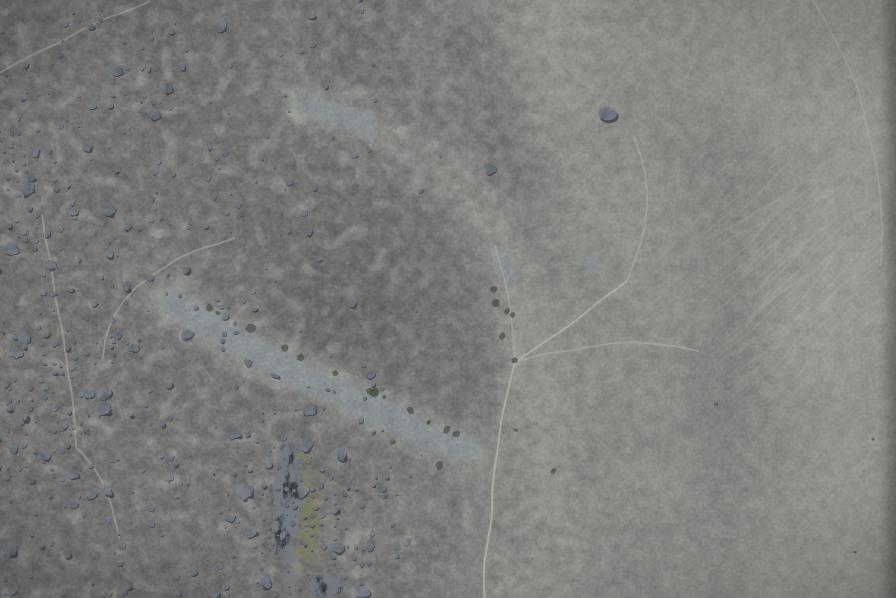
Give the GLSL for this texture, as a WebGL 2 fragment shader.

```glsl
#version 300 es
precision highp float;
uniform vec2 u_resolution;
out vec4 fragColor;

const vec3 DARK_SOIL = vec3(.415, .412, .412), PALE_SOIL = vec3(.62, .62, .60);
const vec3 GRAVEL = vec3(.53, .56, .575), TRAIL = vec3(.69, .675, .635);
const vec3 ROCK = vec3(.45, .475, .51), SHADOW = vec3(.215, .225, .245);
const vec3 SHRUB = vec3(.295, .325, .285), MOSS = vec3(.48, .48, .35);
const float TRAIL_WIDTH = .0017, GRAIN = .2;

vec2 hash2(vec2 p) {
  vec3 q = fract(p.xyx * vec3(.1031, .1030, .0973));
  q += dot(q, q.yzx + 33.33);
  return fract((q.xx + q.yz) * q.zy);
}

float corner(vec2 i, vec2 f, vec2 o) {
  float a = 6.2832 * hash2(i + o).x;
  return dot(vec2(cos(a), sin(a)), f - o);
}

float noise(vec2 p) {
  vec2 i = floor(p), f = p - i, u = f * f * (3. - 2. * f);
  return mix(mix(corner(i, f, vec2(0)), corner(i, f, vec2(1, 0)), u.x),
             mix(corner(i, f, vec2(0, 1)), corner(i, f, vec2(1)), u.x), u.y);
}

float fbm(vec2 p) {
  float sum = 0., amp = .5;
  for (int i = 0; i < 5; i++, amp *= .58) {
    sum += amp * noise(p);
    p = mat2(1.6, 1.2, -1.2, 1.6) * p + 7.3;
  }
  return sum;
}

float segment(vec2 p, vec2 a, vec2 b) {
  vec2 d = b - a;
  return length(p - a - d * clamp(dot(p - a, d) / dot(d, d), 0., 1.));
}

// Distance to a quadratic curve
float curve(vec2 p, vec4 ends, vec2 bend) {
  float d = 9.;
  vec2 s = ends.xy;
  for (float t = .125; t < 1.1; t += .125) {
    vec2 e = mix(mix(ends.xy, bend, t), mix(bend, ends.zw, t), t);
    d = min(d, segment(p, s, e));
    s = e;
  }
  return d;
}

float blob(vec2 p, vec2 c, vec2 r) { p = (p - c) / r; return exp(-dot(p, p)); }

float line(float d, float w) { return smoothstep(-.7, .7, (w - d) * u_resolution.y); }

float rockDensity(vec2 p) {
  return .11 * smoothstep(.8, .3, p.x) + .5 * blob(p, vec2(.02, .7), vec2(.06, .09))
    + .35 * blob(p, vec2(.08, .34), vec2(.12, .15)) + .6 * blob(p, vec2(.52, .14), vec2(.11, .13));
}

// Scattered stones: lit face in x, cast shadow in y
vec2 rocks(vec2 p, float scale) {
  vec2 q = p * scale, cover = vec2(0);
  float rough = .7 * noise(q * 3.1);
  for (int n = 0; n < 9; n++) {
    vec2 cell = floor(q) + vec2(n % 3, n / 3) - 1., h = hash2(cell + scale), k = hash2(cell + 41.);
    vec2 c = cell + .2 + .6 * h, d = (q - c) * (.8 + .5 * h.yx);
    float r = (.12 + .24 * k.y * k.y) * (1. - rough);
    vec2 face = vec2(line(length(d) / scale, r / scale), line(length(d - vec2(.06, -.09)) / scale, r / scale));
    cover = max(cover, face * step(k.x, rockDensity(c / scale)));
  }
  return cover;
}

void main() {
  vec2 p = gl_FragCoord.xy / u_resolution.y;
  vec2 warp = vec2(noise(p * 11.), noise(p * 11. + 31.)), w = p + .016 * warp, t = p + .007 * warp;
  float broad = fbm(p * 5.), fine = fbm(p * 48.), grit = noise(p * 190.);

  // Broad soil tones
  float tone = mix(.2, .66, smoothstep(.55, 1., w.x + .05 * broad)) + .18 * smoothstep(1.2, 1.45, p.x);
  vec2 m = mat2(.81, .59, -.59, .81) * (w - vec2(.605, .56));
  float basin = smoothstep(1.1, .65, length(m / vec2(.35, .205)));
  float band = min(curve(w, vec4(.5, .83, .865, .45), vec2(.86, .72)), curve(w, vec4(.865, .45, .93, .16), vec2(.91, .32)));
  float strip = curve(w, vec4(.285, .497, .785, .24), vec2(.515, .355));
  tone = mix(tone, .13, .85 * basin);
  tone -= .25 * exp(-pow(segment(w, vec2(.79, .92), vec2(.88, .7)) / .05, 2.));
  tone -= .2 * blob(w, vec2(1.21, .4), vec2(.07, .4)) + .12 * blob(w, vec2(.98, .1), vec2(.13, .22));
  tone = mix(tone, .74, .8 * exp(-pow(band / .043, 2.)));
  tone = mix(tone, .68, .85 * exp(-pow(strip / .043, 4.)));
  tone += .32 * broad + .75 * fine * mix(1., .6, smoothstep(.7, 1.2, p.x)) + GRAIN * grit;
  tone += .3 * smoothstep(.1, .42, noise(p * 34. + warp)) * smoothstep(1., .5, p.x);
  vec3 col = mix(DARK_SOIL, PALE_SOIL, clamp(tone, -.35, 1.2));

  // Gravel beds
  float bed = min(strip - .022, segment(w, vec2(.515, .822), vec2(.615, .785)) - .02);
  bed = min(bed, min(segment(w, vec2(.838, .58), vec2(.853, .53)), length(w - vec2(.99, .555))) - .012);
  col = mix(col, GRAVEL + .07 * fine + .05 * grit, .82 * smoothstep(.006, -.006, bed + .014 * fine));

  // Main trails, then fainter tracks
  vec2 fork = vec2(.863, .395);
  float path = min(curve(t, vec4(.81, 0, fork), vec2(.82, .25)), curve(t, vec4(fork, 1.045, .53), vec2(.93, .44)));
  float faint = curve(t, vec4(1.045, .53, 1.06, .77), vec2(1.11, .65));
  faint = min(faint, curve(t, vec4(fork, 1.17, .41), vec2(1.03, .45)));
  faint = min(faint, curve(t, vec4(fork, .83, .59), vec2(.855, .49)));
  faint = min(faint, curve(t, vec4(1.36, 1, 1.475, .56), vec2(1.48, .82)));
  faint = min(faint, curve(t, vec4(0, .88, .25, 1), vec2(.12, .94)));
  faint = min(faint, curve(t, vec4(.07, .64, .13, .25), vec2(.11, .42)));
  faint = min(faint, curve(t, vec4(.13, .25, .2, .1), vec2(.18, .21)));
  faint = min(faint, curve(t, vec4(.17, .4, .39, .6), vec2(.18, .54)));
  col = mix(col, TRAIL, .75 * line(path, TRAIL_WIDTH) + .15 * exp(-path * 140.));
  col = mix(col, TRAIL, .5 * line(faint, TRAIL_WIDTH));

  // Braided tracks on the right
  float braid = smoothstep(.1, 0., abs(noise(mat2(.74, -.67, .67, .74) * t * vec2(6, 55))));
  col = mix(col, TRAIL, .38 * braid * blob(p, vec2(1.33, .55), vec2(.16, .2)));

  // Outcrop, moss, loose stones and boulder
  float crag = blob(w, vec2(.478, .16), vec2(.028, .12)) + .8 * blob(w, vec2(.545, .02), vec2(.045, .025));
  col = mix(col, MOSS, .65 * smoothstep(.3, .8, blob(w, vec2(.515, .13), vec2(.022, .11)) + fine));
  vec3 stone = mix(SHADOW, ROCK, smoothstep(-.3, .05, fbm(p * vec2(48, 25))));
  col = mix(col, stone, smoothstep(.35, .65, crag + .5 * fine));
  vec2 stones = max(rocks(w, 30.), rocks(w, 62.)), b = (p - vec2(1.016, .81)) * vec2(.7, 1);
  stones = max(stones, vec2(line(length(b), .011), line(length(b + vec2(-.002, .005)), .011)));
  col = mix(mix(col, SHADOW, .75 * stones.y), ROCK + .2 * fine, .88 * stones.x);

  // Shrubs along the bed margins
  for (int i = 0; i < 26; i++) {
    vec2 h = hash2(vec2(i, 17)), k = hash2(vec2(i, 53));
    vec2 c = mix(vec2(.27, .53), vec2(.77, .265), h.x) - step(.72, h.y) * vec2(.025, .052);
    if (i > 17) c = vec2(.835 + .08 * h.x * h.x, .6 - .38 * h.x) + .035 * (k - .5);
    col = mix(col, SHRUB, .75 * line(length(w - c) + .006 * fine, .003 + .005 * k.y));
  }

  // Lens falloff
  vec2 v = p / vec2(.76, .52) - 1.;
  col *= (1. - .17 * smoothstep(.8, 1.9, dot(v, v))) * (1. - .28 * smoothstep(1.465, 1.505, p.x));
  fragColor = vec4(col, 1);
}
```
